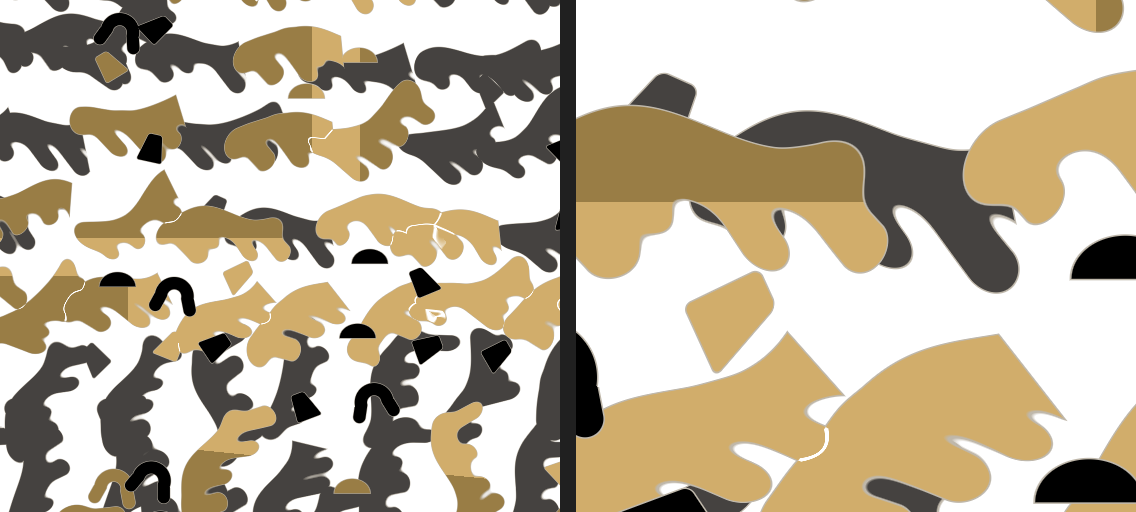
Left, the full canvas; right, a detail of the centre.
A Shadertoy shader for this pattern:

```glsl
// Camouflage of lobed branches, small chips and arches on white
const vec3 WHITE = vec3(1.0);
const vec3 CHARCOAL = vec3(0.27, 0.26, 0.25);
const vec3 TAN = vec3(0.82, 0.68, 0.42);
const vec3 BROWN = vec3(0.60, 0.49, 0.27);
const vec3 PALE = vec3(0.75, 0.72, 0.67);
const vec3 BLACK = vec3(0.0);

float hash(vec2 p) {
    return fract(sin(dot(p, vec2(127.1, 311.7))) * 43758.5453);
}

vec2 hash2(vec2 p) {
    return vec2(hash(p), hash(p + 17.3));
}

vec2 rotate(vec2 p, float a) {
    float c = cos(a), s = sin(a);
    return vec2(c * p.x + s * p.y, c * p.y - s * p.x);
}

float smoothMin(float a, float b, float k) {
    float h = max(k - abs(a - b), 0.0) / k;
    return min(a, b) - h * h * k * 0.25;
}

float capsule(vec2 p, vec2 a, vec2 b) {
    vec2 pa = p - a, ba = b - a;
    return length(pa - ba * clamp(dot(pa, ba) / dot(ba, ba), 0.0, 1.0));
}

float inBox(vec2 p, vec2 low, vec2 high) {
    vec2 s = step(low, p) * step(p, high);
    return s.x * s.y;
}

// Wavy limb with rounded lobes hanging from its lower side
float branch(vec2 p, float seed) {
    float cut = p.x - 0.085;
    p.y -= 0.02 * sin(p.x * 22.0 + seed * 6.28);
    float radius = 0.024 + 0.005 * sin(p.x * 37.0 + seed * 20.0);
    float d = capsule(p, vec2(-0.1, 0.0), vec2(0.1, 0.0)) - radius;
    for (int i = 0; i < 4; i++) {
        float h = hash(vec2(seed * 9.0, float(i)));
        vec2 root = vec2(-0.1 + 0.06 * float(i) + 0.02 * h, -0.005);
        vec2 tip = root + vec2(0.015 + 0.02 * h, -0.03 - 0.03 * h);
        d = smoothMin(d, capsule(p, root, tip) - 0.013 - 0.006 * h, 0.016);
    }
    // Some limbs end in a straight slice
    return fract(seed * 7.0) < 0.4 ? max(d, cut) : d;
}

// Tapered four-sided flake with soft corners
float chip(vec2 p, float seed) {
    p.x += 0.25 * p.y * sin(seed * 30.0);
    vec2 q = abs(p) - vec2(0.014 - 0.22 * p.y, 0.022);
    return length(max(q, 0.0)) + min(max(q.x, q.y), 0.0) - 0.005;
}

// Thick bent band, open at the bottom
float arch(vec2 p) {
    p.x = abs(p.x);
    float bow = p.y > 0.0 ? abs(length(p) - 0.026)
                          : capsule(p, vec2(0.026, 0.0), vec2(0.034, -0.022));
    return bow - 0.012;
}

// Small piece: flake, flat-bottomed dome or arch
float fragment(vec2 p, float seed) {
    float kind = fract(seed * 13.0);
    if (kind < 0.6) return chip(rotate(p, (seed - 0.5) * 2.5), seed);
    if (kind < 0.8) return max(length(p * vec2(0.8, 1.0)) - 0.028, -p.y);
    return arch(rotate(p, (seed - 0.5) * 0.8));
}

// Limbs slope gently above and stand upright below
float limbAngle(vec2 p, float h) {
    return mix(1.35, 0.22, smoothstep(0.27, 0.5, p.y)) + (h - 0.5) * 0.6;
}

float warmChance(vec2 p) {
    float middle = step(0.27, p.y) * step(p.y, 0.5);
    float core = inBox(p, vec2(0.25, 0.5), vec2(0.8, 1.1));
    return 0.18 + 0.57 * middle + 0.42 * core;
}

// Patches with straight borders switch tan to brown
vec3 warmColour(vec2 p) {
    float brown = inBox(p, vec2(-1.0, 0.535), vec2(0.61, 2.0))
                + inBox(p, vec2(0.703, 0.63), vec2(0.86, 0.91))
                + inBox(p, vec2(-1.0, 0.3), vec2(0.25, 0.46))
                + step(p.y + 0.1 * p.x, 0.16);
    return mix(TAN, BROWN, min(brown, 1.0));
}

float cover(float d) {
    return clamp(0.5 - d * iResolution.y, 0.0, 1.0);
}

vec3 paint(vec3 base, vec3 ink, float d) {
    return mix(mix(base, PALE, cover(d - 0.001)), ink, cover(d));
}

void mainImage(out vec4 fragColor, in vec2 fragCoord) {
    vec2 p = fragCoord / iResolution.y;
    float dark = 1.0, warm = 1.0, warmNext = 1.0, black = 1.0;
    for (int k = 0; k < 9; k++) {
        vec2 offset = vec2(k % 3 - 1, k / 3 - 1);

        // Large limbs
        vec2 cell = floor(p / 0.165) + offset;
        vec2 centre = (cell + 0.5 + 0.4 * (hash2(cell) - 0.5)) * 0.165;
        float seed = hash(cell + 5.7);
        float d = branch(rotate(p - centre, limbAngle(centre, seed)), seed);
        if (hash(cell + 41.2) < warmChance(centre)) {
            warmNext = min(warmNext, max(warm, d));
            warm = min(warm, d);
        } else dark = min(dark, d);

        // Small pieces
        cell = floor(p / 0.13) + offset;
        centre = (cell + 0.5 + 0.6 * (hash2(cell + 3.1) - 0.5)) * 0.13;
        seed = hash(cell + 23.9);
        d = fragment(p - centre, seed);
        float pick = hash(cell + 67.4);
        if (pick < 0.17) black = min(black, d);
        else if (pick < 0.33) warm = min(warm, d);
        else if (pick < 0.4) dark = min(dark, d);
    }

    // Stack the colours, with fine seams where warm limbs meet
    vec3 colour = paint(WHITE, CHARCOAL, dark);
    colour = paint(colour, warmColour(p), warm);
    colour = mix(colour, WHITE, cover(max(warmNext - warm - 0.002, warmNext)));
    colour = paint(colour, BLACK, black);
    fragColor = vec4(colour, 1.0);
}
```
